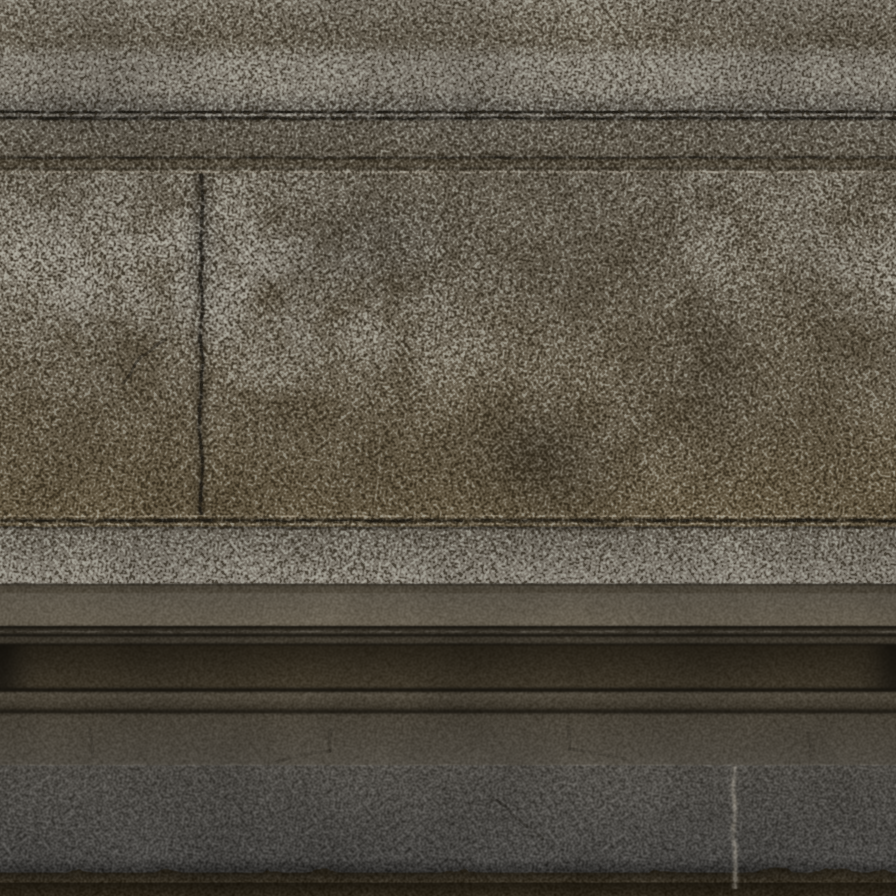
Write a WebGL 2 fragment shader that draws this texture.

```glsl
#version 300 es
precision highp float;
// Weathered stone wall: cornice, lichen-stained panel, dark mouldings and plinth.
uniform vec2 u_resolution;
out vec4 fragColor;

#define EDGE 0.0014
#define WOBBLE 0.0022
#define GRAIN_SCALE 170.0
#define GRAIN_UPPER 0.30
#define GRAIN_LOWER 0.10
#define EXPOSURE 1.05
#define LICHEN vec3(0.59, 0.595, 0.55)
#define SOIL vec3(0.21, 0.185, 0.14)
#define SHADOW vec3(0.085, 0.075, 0.055)

vec2 p;   // position, y is depth below the top edge
float v;  // depth with worn edges
vec3 c;   // colour so far

float hash(vec2 s) {
  vec3 q = fract(s.xyx * 0.1031);
  q += dot(q, q.yzx + 33.33);
  return fract((q.x + q.y) * q.z);
}

// Gradient noise around zero.
float slope(vec2 i, vec2 f, vec2 corner) {
  float a = 6.2832 * hash(i + corner);
  return dot(vec2(cos(a), sin(a)), f - corner);
}

float grit(vec2 s) {
  s = mat2(0.8, 0.6, -0.6, 0.8) * s + 40.0;
  vec2 i = floor(s), f = fract(s), u = f * f * (3.0 - 2.0 * f);
  return mix(mix(slope(i, f, vec2(0)), slope(i, f, vec2(1, 0)), u.x),
             mix(slope(i, f, vec2(0, 1)), slope(i, f, vec2(1)), u.x), u.y);
}

float fbm(vec2 s) {
  float sum = 0.5, amp = 0.45;
  for (int i = 0; i < 5; i++) {
    sum += amp * grit(s);
    s = s * 2.0 + 7.3;
    amp *= 0.55;
  }
  return sum;
}

// Soft elliptical stain.
float blob(float x, float y, float rx, float ry) {
  vec2 d = (p - vec2(x, y)) / vec2(rx, ry);
  return exp(-dot(d, d));
}

float bump(float s, float width) { return exp(-s * s / (width * width)); }

// Soft horizontal line.
float line(float at, float width) { return bump(v - at, width); }

float segment(vec2 s, vec2 a, vec2 b) {
  vec2 d = b - a;
  s -= a;
  return 1.0 - smoothstep(0.0007, 0.003, length(s - d * clamp(dot(s, d) / dot(d, d), 0.0, 1.0)));
}

float below(float top) { return smoothstep(top - EDGE, top + EDGE, v); }

// Stone of a given lightness and warmth.
vec3 stone(vec2 s) { return s.x + s.y * vec3(0.35, 0.0, -0.65); }

// Lays a vertical gradient over everything below its top edge.
void band(float top, float bottom, float l0, float w0, float l1, float w1) {
  float t = clamp((v - top) / (bottom - top), 0.0, 1.0);
  c = mix(c, stone(mix(vec2(l0, w0), vec2(l1, w1), t)), below(top));
}

void main() {
  p = gl_FragCoord.xy / u_resolution;
  p.y = 1.0 - p.y;
  float x = p.x, upper = 1.0 - smoothstep(0.650, 0.653, p.y);
  v = p.y + WOBBLE * (fbm(vec2(x * 28.0, 3.0)) - 0.5) * (0.15 + 0.7 * upper);
  float cloud = fbm(p * 6.0 + 2.0), patches = fbm(p * 17.0 + 9.0);

  // Cornice, panel and lower ledge
  band(-0.01, 0.05, 0.42, 0.07, 0.335, 0.08);
  c = mix(c, stone(vec2(0.44, 0.06)), smoothstep(0.042, 0.07, v));
  c *= 1.0 - 0.2 * smoothstep(0.095, 0.122, v);
  band(0.133, 0.174, 0.34, 0.065, 0.315, 0.07);
  band(0.177, 0.192, 0.25, 0.08, 0.32, 0.08);
  band(0.194, 0.575, 0.343, 0.075, 0.315, 0.12);
  float panel = below(0.194) * (1.0 - below(0.575));
  band(0.588, 0.65, 0.36, 0.06, 0.465, 0.06);

  // Lichen and damp on the panel
  float lichen = blob(0.09, 0.29, 0.15, 0.12) + 0.9 * blob(0.3, 0.31, 0.11, 0.12)
    + 0.6 * blob(0.48, 0.34, 0.12, 0.09) + 0.5 * blob(0.8, 0.25, 0.13, 0.09)
    + 0.8 * blob(0.99, 0.29, 0.08, 0.13) + 0.25 * blob(0.72, 0.46, 0.12, 0.08);
  lichen = panel * min(lichen * smoothstep(0.25, 0.65, 0.4 * cloud + 0.6 * patches), 1.0);
  float damp = blob(0.6, 0.51, 0.07, 0.05) + 0.7 * blob(0.8, 0.42, 0.05, 0.09)
    + 0.6 * blob(0.44, 0.27, 0.09, 0.05) + 0.6 * blob(0.225, 0.25, 0.018, 0.08);
  c = mix(c, stone(vec2(0.47, 0.06)), lichen * 0.9) * (1.0 - 0.24 * panel * damp);

  // Lower mouldings and plinth
  band(0.652, 0.661, 0.235, 0.06, 0.26, 0.07);
  band(0.662, 0.697, 0.31, 0.065, 0.345, 0.08);
  band(0.699, 0.718, 0.145, 0.05, 0.22, 0.06);
  band(0.719, 0.77, 0.12, 0.055, 0.205, 0.075);
  c *= 1.0 - 0.45 * below(0.719) * (1.0 - below(0.77)) * (bump(x, 0.025) + bump(x - 1.0, 0.025));
  band(0.772, 0.792, 0.28, 0.07, 0.19, 0.06);
  band(0.796, 0.853, 0.24, 0.06, 0.28, 0.05);
  band(0.854, 0.965, 0.28, 0.03, 0.25, 0.015);
  c *= 1.0 - 0.3 * smoothstep(0.955, 0.974, v);
  band(0.974 - 0.007 * smoothstep(0.5, 0.8, fbm(vec2(x * 15.0, 8.0))), 0.985, 0.11, 0.05, 0.18, 0.07);
  band(0.985, 1.0, 0.09, 0.05, 0.145, 0.07);

  // Shadow lines and lit arrises, worn unevenly along their length
  float wear = smoothstep(0.25, 0.75, fbm(p * vec2(45, 130)));
  float dark = line(0.125, 0.0018) + line(0.132, 0.0024) + 0.75 * line(0.176, 0.002)
    + 0.4 * line(0.188, 0.002) + line(0.581, 0.0026) + 0.6 * line(0.589, 0.002)
    + 0.5 * line(0.652, 0.0016) + 0.8 * line(0.7, 0.002) + 0.85 * line(0.709, 0.002)
    + 0.7 * line(0.719, 0.002) + line(0.77, 0.003) + 0.75 * line(0.794, 0.003);
  c = mix(c, SHADOW, 0.9 * min(dark * mix(1.0, 0.5 + 0.7 * wear, upper), 1.0));
  float lit = 0.6 * line(0.1285, 0.0013) + line(0.192, 0.0016) + line(0.576, 0.0014)
    + 0.7 * line(0.585, 0.0013) + 0.5 * line(0.705, 0.0015) + 0.3 * line(0.854, 0.0014);
  c += 0.16 * lit * (1.2 - wear);

  // Vertical joint, cracks and plinth joints
  float bend = x + 0.008 * (fbm(vec2(v * 26.0, 4.0)) - 0.5);
  float joint = (0.45 + 0.6 * wear) * bump(bend - 0.2245, 0.0023) + 0.25 * bump(x - 0.224, 0.009);
  c = mix(c, SHADOW, panel * min(joint, 1.0) * 0.85);
  vec2 q = p + 0.018 * (vec2(patches, cloud) - 0.5), bendPoint = vec2(0.155, 0.395);
  float crack = segment(q, vec2(0.135, 0.425), bendPoint) + segment(q, bendPoint, vec2(0.183, 0.378))
    + 0.6 * segment(q, vec2(0.55, 0.89), vec2(0.605, 0.94));
  for (float i = 0.0; i < 4.0; i++) {
    vec2 foot = vec2(0.1 + 0.267 * i, 0.84);
    float inner = step(abs(i - 1.5), 1.0);
    crack += 0.4 * segment(q, foot - vec2(0, 0.025), foot)
      + 0.35 * inner * segment(q, foot, foot + vec2(0.06 * sign(i - 1.5), 0.01));
  }
  c = mix(c, SHADOW, min(crack, 1.0) * (0.25 + 0.35 * wear));

  // Pale mineral streak
  float streak = bump(bend - 0.819, 0.003) * below(0.855) * (1.0 - below(0.992));
  c = mix(c, stone(vec2(0.49, 0.06)), streak * (0.65 + 0.6 * grit(p * 90.0)));

  // Stone grain: pitted crust above, fine grit below
  float grain = 0.55 * grit(p * GRAIN_SCALE) + 0.85 * grit(p * GRAIN_SCALE * 1.9) + 0.3 * (patches - 0.5);
  float crust = mix(GRAIN_LOWER * (0.7 + 0.7 * below(0.854)), GRAIN_UPPER * (0.8 + 0.4 * lichen), upper);
  c += grain * crust * smoothstep(0.02, 0.25, c.g);
  float flecks = smoothstep(0.1, 0.36, grain + 0.3 * (cloud - 0.5));
  c = mix(c, LICHEN, upper * flecks * (0.08 + 0.35 * smoothstep(0.36, 0.46, c.g)));
  c = mix(c, SOIL, upper * smoothstep(0.12, 0.42, -grain) * 0.5);
  fragColor = vec4(c * EXPOSURE * (0.88 + 0.24 * cloud), 1.0);
}
```
